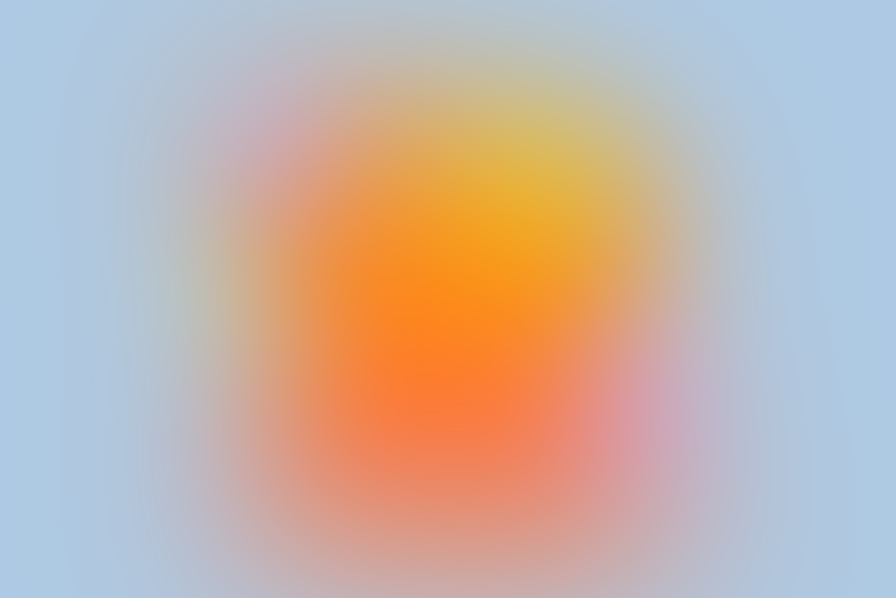
Reproduce this background procedurally as a Shadertoy shader.

```glsl
const vec3 SKY    = vec3(0.68, 0.79, 0.89);
const vec3 ORANGE = vec3(1.00, 0.50, 0.10);
const vec3 CORAL  = vec3(1.00, 0.45, 0.24);
const vec3 YELLOW = vec3(0.96, 0.69, 0.07);
const vec3 PINK   = vec3(0.98, 0.45, 0.53);

// Positions are in canvas heights, measured from the canvas centre
const vec2 BODY_CENTER   = vec2(0.002, -0.066);
const vec2 YELLOW_CENTER = vec2(0.16, 0.25);
const vec2 PINK_CENTER   = vec2(0.37, -0.18);
const vec2 ROSE_CENTER   = vec2(-0.31, 0.29);
const vec2 KHAKI_CENTER  = vec2(-0.45, 0.01);

const float BODY_RADIUS   = 0.361;
const float YELLOW_RADIUS = 0.25;
const float PINK_RADIUS   = 0.19;
const float ROSE_RADIUS   = 0.16;
const float KHAKI_RADIUS  = 0.13;

const float FALLOFF       = 2.45;  // steepness of the body's rim
const float CORNER_FALLOFF = 0.9;  // extra steepness toward the upper right

float glow(vec2 p, vec2 center, float radius) {
    vec2 d = (p - center) / radius;
    return exp(-dot(d, d));
}

// Soft coverage of a rounded, lopsided blob; it is one half at its rim
float bodyCoverage(vec2 p) {
    vec2 offset = p - BODY_CENTER;
    float dist = max(length(offset), 1e-4);
    vec2 dir = offset / dist;
    float cos2 = dir.x * dir.x - dir.y * dir.y;
    float cos4 = 2.0 * cos2 * cos2 - 1.0;
    float rim = BODY_RADIUS - 0.025 * cos2 - 0.021 * cos4
              + 0.012 * (dir.x + dir.y);
    float corner = max(dot(dir, normalize(vec2(0.6, 0.8))), 0.0);
    float steepness = FALLOFF + CORNER_FALLOFF * corner * corner;
    return exp2(-pow(dist / rim, steepness));
}

vec3 bodyColor(vec2 p) {
    // Warm vertical gradient
    vec3 color = mix(CORAL, ORANGE, smoothstep(-0.32, 0.06, p.y));

    // Tinted glows
    color = mix(color, PINK, 0.85 * glow(p, PINK_CENTER, PINK_RADIUS));
    color = mix(color, PINK, 0.65 * glow(p, ROSE_CENTER, ROSE_RADIUS));
    color = mix(color, YELLOW, 0.50 * glow(p, KHAKI_CENTER, KHAKI_RADIUS));
    return mix(color, YELLOW, glow(p, YELLOW_CENTER, YELLOW_RADIUS));
}

void mainImage(out vec4 fragColor, in vec2 fragCoord) {
    vec2 p = (fragCoord - 0.5 * iResolution.xy) / iResolution.y;
    fragColor = vec4(mix(SKY, bodyColor(p), bodyCoverage(p)), 1.0);
}
```
